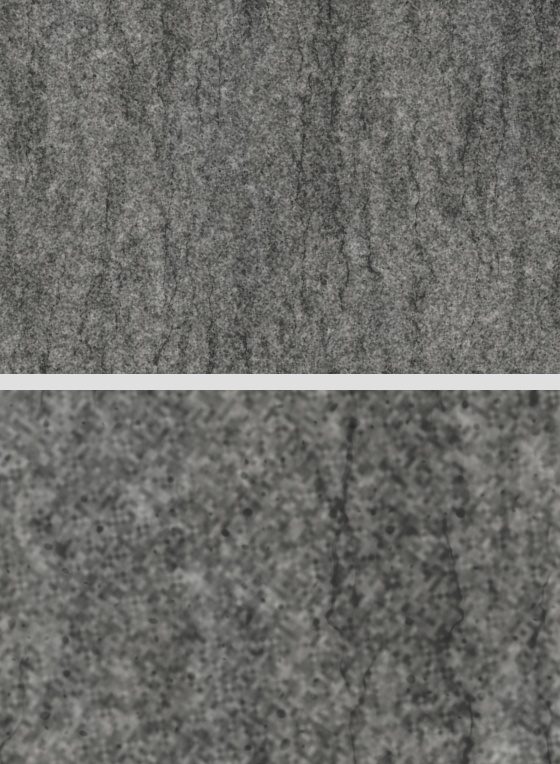
Top: the whole. Bottom: its middle third, enlarged.
A WebGL 2 fragment shader for this texture:

```glsl
#version 300 es
precision highp float;
// Weathered grey concrete with vertical rain stains, hairline cracks, pits and fine grit.

#define BASE_TONE 0.454
#define WARM_TINT vec3(1.004, 1.0, 0.966)
#define GRIT_CONTRAST 0.36
#define MOTTLE_CONTRAST 0.16
#define BROAD_CONTRAST 0.11
#define STAIN_DEPTH 0.085
#define STAIN_SCALE vec2(29.0, 4.2)
#define CRACK_DEPTH 0.13
#define CRACK_WIDTH 0.0034
#define PIT_DEPTH 0.13
#define PIT_CELLS 62.0
#define FLAKE_GAIN 0.06

uniform vec2 u_resolution;
out vec4 fragColor;

// Integer hash of a lattice cell, 0 to 1
float hash(vec2 cell, uint seed) {
    uvec2 q = uvec2(ivec2(cell)) * uvec2(1597u, 3815u);
    uint n = (q.x ^ (q.y * 7919u)) + seed * 6971u;
    n = (n ^ (n >> 15)) * 739391u;
    n = (n ^ (n >> 13)) * 974711u;
    n ^= n >> 16;
    return float(n & 65535u) / 65535.0;
}

float noise(vec2 p, uint seed) {
    vec2 cell = floor(p), f = fract(p);
    f = f * f * (3.0 - 2.0 * f);
    float low = mix(hash(cell, seed), hash(cell + vec2(1, 0), seed), f.x);
    float high = mix(hash(cell + vec2(0, 1), seed), hash(cell + vec2(1, 1), seed), f.x);
    return mix(low, high, f.y);
}

float fbm(vec2 p, uint seed) {
    float sum = 0.0, amp = 0.5;
    for (uint i = 0u; i < 4u; i++) {
        sum += amp * noise(p, seed + i);
        p = p * 2.03 + 7.3;
        amp *= 0.5;
    }
    return sum / 0.9375;
}

// Wandering, broken, mostly vertical cracks, one per column of the given width
float cracks(vec2 p, float columnWidth, uint seed) {
    float wander = 0.13 * (fbm(p * vec2(4.0, 3.5), seed) - 0.5)
                 + 0.045 * (fbm(p * 22.0, seed + 5u) - 0.5);
    float x = (p.x + wander) / columnWidth;
    float offset = mix(0.2, 0.8, hash(vec2(floor(x), 3.0), seed));
    float dist = abs(fract(x) - offset) * columnWidth;
    float broken = smoothstep(0.44, 0.62, fbm(p * vec2(8.0, 5.5), seed + 11u));
    float width = CRACK_WIDTH * (0.4 + noise(p * 45.0, seed + 17u));
    return broken * (smoothstep(width * 1.5, 0.0, dist)
                   + 0.35 * smoothstep(width * 5.0, 0.0, dist));
}

// Small scattered dark holes with uneven rims
float pits(vec2 p) {
    vec2 g = p * PIT_CELLS + 0.3 * (noise(p * 90.0, 61u) - 0.5);
    vec2 cell = floor(g);
    vec2 centre = 0.3 + 0.4 * vec2(hash(cell, 62u), hash(cell, 63u));
    float size = mix(0.08, 0.26, pow(hash(cell, 64u), 4.0));
    float present = step(0.76, hash(cell, 65u));
    return present * smoothstep(size + 0.10, size - 0.10, length(fract(g) - centre));
}

// Narrow dark streaks that break into speckles at their edges
float stains(vec2 p, float coarse) {
    vec2 bent = p + vec2(0.03 * (fbm(p * 7.0, 71u) - 0.5), 0.0);
    float streak = fbm(bent * STAIN_SCALE, 72u);
    float region = fbm(p * vec2(4.5, 1.3), 76u) - 0.5;
    float topDrip = 0.07 * smoothstep(0.7, 1.0, p.y);
    float speckle = 0.65 * (fbm(p * vec2(85.0, 62.0), 80u) - 0.5) + 0.14 * coarse;
    return smoothstep(0.46, 0.70, streak + 0.32 * region + topDrip + speckle);
}

void main() {
    vec2 p = gl_FragCoord.xy / u_resolution.y;

    // Grit on two turned lattices, and mottling
    vec2 turned = mat2(0.8, 0.6, -0.6, 0.8) * p + 2.0;
    vec2 counter = mat2(0.92, -0.39, 0.39, 0.92) * p + 2.0;
    float coarse = noise(counter * 125.0, 21u) - 0.5;
    float fine = noise(turned * 215.0, 22u) - 0.5;
    float mottle = fbm(counter * 54.0, 23u) - 0.5;
    float broad = fbm(p * vec2(3.6, 1.2) + 1.7, 29u) - 0.5;
    float tone = BASE_TONE + GRIT_CONTRAST * (0.62 * fine + 0.38 * coarse)
               + MOTTLE_CONTRAST * mottle + BROAD_CONTRAST * broad;

    // Pale worn flakes, gathered in patches
    float flakePatch = smoothstep(0.40, 0.68, fbm(p * 6.0, 34u));
    float flake = smoothstep(0.57, 0.68, fbm(turned * 46.0, 38u));
    tone += FLAKE_GAIN * flake * flakePatch;

    // Stains, cracks and pits
    tone -= STAIN_DEPTH * stains(p, coarse);
    tone -= CRACK_DEPTH * min(1.0, cracks(p, 0.17, 101u) + 0.7 * cracks(p + 4.3, 0.085, 151u));
    tone -= PIT_DEPTH * pits(p);

    // Soft floor keeps the darkest spots grey
    tone = max(tone, 0.24 + 0.35 * (tone - 0.24));

    // Slightly warm grey, cooler in a few broad areas
    float cool = smoothstep(0.58, 0.78, fbm(p * vec2(6.0, 3.0), 44u));
    vec3 colour = tone * mix(WARM_TINT, vec3(0.99, 0.995, 1.0), 0.5 * cool);
    fragColor = vec4(clamp(colour, 0.0, 1.0), 1.0);
}
```
